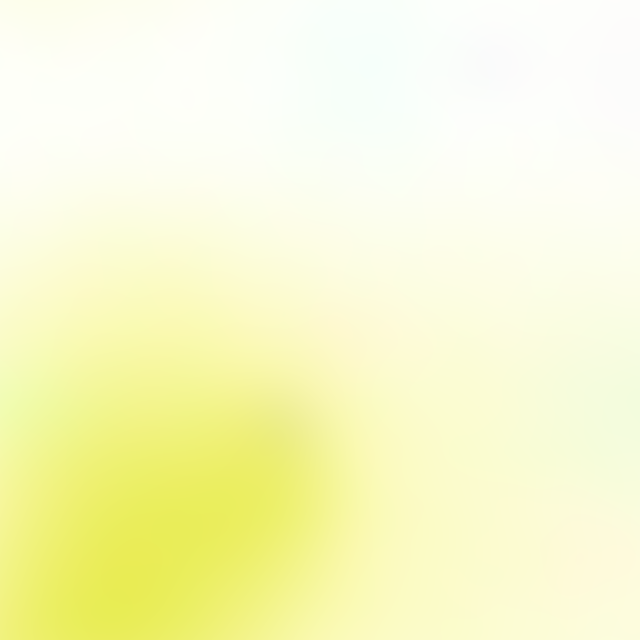
Reproduce this background procedurally as a three.js fragment shader.

```glsl
// Soft lemon glow in the lower left, fading into a pale, faintly tinted white.
varying vec2 vUv;

// Elliptical gaussian falloff, 1 at the center.
float glow(vec2 p, vec2 center, vec2 radius) {
  vec2 d = (p - center) / radius;
  return exp(-dot(d, d));
}

vec2 hashGradient(vec2 cell) {
  float angle = 6.2832 * fract(sin(dot(cell, vec2(127.1, 311.7))) * 43758.5);
  return vec2(cos(angle), sin(angle));
}

float gradientNoise(vec2 p) {
  vec2 i = floor(p);
  vec2 f = fract(p);
  vec2 u = f * f * f * (f * (f * 6.0 - 15.0) + 10.0);
  float a = dot(hashGradient(i), f);
  float b = dot(hashGradient(i + vec2(1.0, 0.0)), f - vec2(1.0, 0.0));
  float c = dot(hashGradient(i + vec2(0.0, 1.0)), f - vec2(0.0, 1.0));
  float d = dot(hashGradient(i + 1.0), f - 1.0);
  return mix(mix(a, b, u.x), mix(c, d, u.x), u.y);
}

void main() {
  vec2 p = vUv;

  // Amount of yellow: a low wash, the main glow and its side lobes.
  float yellow = 0.17 * (1.0 - smoothstep(0.35, 0.85, p.y));
  yellow += 0.78 * glow(p, vec2(0.21, 0.12), vec2(0.27, 0.34));
  yellow += 0.30 * glow(p, vec2(0.43, 0.25), vec2(0.13, 0.16));
  yellow += 0.20 * glow(p, vec2(0.00, -0.03), vec2(0.20, 0.14));
  yellow += 0.10 * glow(p, vec2(0.68, 0.15), vec2(0.22, 0.35));
  yellow += 0.07 * glow(p, vec2(0.25, 0.55), vec2(0.25, 0.15));
  yellow += 0.10 * glow(p, vec2(0.08, 1.04), vec2(0.25, 0.12));
  yellow += 0.012 * gradientNoise(p * 9.0);

  // White to lemon to deep yellow.
  vec3 white = vec3(0.995, 1.0, 0.985);
  vec3 lemon = vec3(0.98, 0.977, 0.69);
  vec3 deepYellow = vec3(0.91, 0.925, 0.32);
  vec3 color = mix(white, lemon, clamp(yellow / 0.45, 0.0, 1.0));
  color = mix(color, deepYellow, clamp((yellow - 0.45) / 0.55, 0.0, 1.0));

  // Mint and green tints.
  color -= vec3(0.030, 0.0, 0.006) * glow(p, vec2(0.56, 0.89), vec2(0.13, 0.16));
  color -= vec3(0.035, 0.002, 0.0) * glow(p, vec2(1.0, 0.36), vec2(0.17, 0.14));
  color -= vec3(0.035, -0.010, 0.0) * glow(p, vec2(0.02, 0.37), vec2(0.12, 0.08));

  // Peach, lavender and olive tints.
  color -= vec3(-0.010, 0.012, 0.0) * glow(p, vec2(0.92, 0.13), vec2(0.10, 0.08));
  color -= vec3(-0.008, 0.010, 0.0) * glow(p, vec2(0.53, 0.48), vec2(0.11, 0.07));
  color -= vec3(0.012, 0.016, 0.0) * glow(p, vec2(0.77, 0.90), vec2(0.07, 0.06));
  color -= vec3(0.006, 0.014, 0.0) * glow(p, vec2(1.0, 0.88), vec2(0.12, 0.14));
  color -= vec3(0.022, 0.024, 0.0) * glow(p, vec2(0.45, 0.34), vec2(0.07, 0.07));

  // Very faint color drift.
  color += 0.006 * gradientNoise(p * 12.0 + 31.0) * vec3(1.0, -0.5, 0.5);

  gl_FragColor = vec4(clamp(color, 0.0, 1.0), 1.0);
}
```
